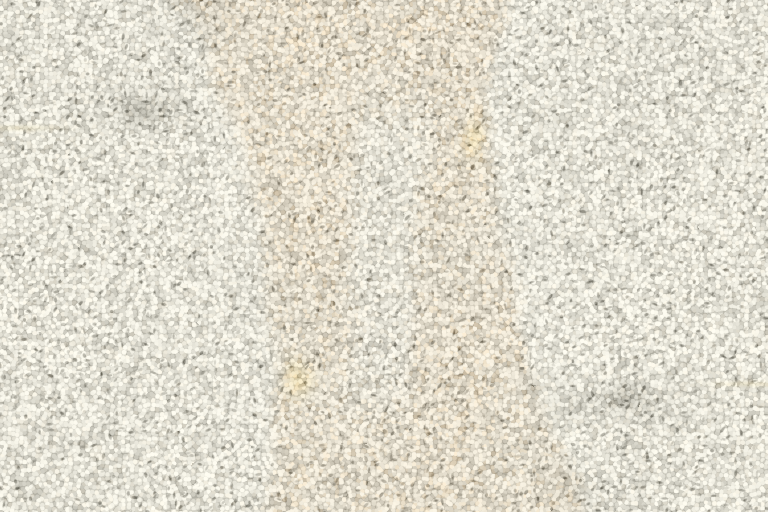
Reproduce this texture procedurally as a Shadertoy shader.

```glsl
// Pale weathered stone: fine packed grains with small dark slanted flecks,
// tinted by soft beige bands, ochre spots and two grey smudges. Grains are a
// soft Voronoi pattern; the stains repeat under a half turn about the centre.

const float GRAINS = 125.0;   // grain cells per canvas height
const float FLECKS = 62.0;    // fleck cells per canvas height

vec3 hash3(vec2 cell, float seed) {
    vec3 q = fract(vec3(cell.xyx + seed) * vec3(0.1031, 0.1030, 0.0973));
    q += dot(q, q.yxz + 33.33);
    return fract((q.xxy + q.yzz) * q.zyx);
}

float valueNoise(vec2 p, float seed) {
    vec2 i = floor(p), f = fract(p);
    f = f * f * (3.0 - 2.0 * f);
    float low = mix(hash3(i, seed).x, hash3(i + vec2(1, 0), seed).x, f.x);
    float high = mix(hash3(i + vec2(0, 1), seed).x, hash3(i + 1.0, seed).x, f.x);
    return mix(low, high, f.y);
}

float fractalNoise(vec2 p, float seed) {
    float sum = 0.0, gain = 0.5;
    for (int k = 0; k < 4; k++) {
        sum += gain * valueNoise(p, seed + float(k) * 17.0);
        p = p * 2.03 + 5.7;
        gain *= 0.5;
    }
    return sum / 0.9375;
}

// x: blended grain shade, y: grain warmth, z: depth of the gap between grains
vec3 grains(vec2 p, float softness) {
    vec2 cell = floor(p);
    vec3 sum = vec3(0.0);
    for (int j = -1; j <= 1; j++)
    for (int i = -1; i <= 1; i++) {
        vec2 id = cell + vec2(i, j);
        vec2 d = id + 0.1 + 0.8 * hash3(id, 3.0).xy - p;
        vec3 rnd = hash3(id, 71.0);
        sum += exp(-softness * dot(d, d)) * vec3(pow(rnd.x, 1.7), rnd.y, 1.0);
    }
    float reach = -log(sum.z + 1e-6) / softness;
    return vec3(sum.xy / sum.z, smoothstep(0.14, 0.5, reach));
}

// Darkness of scattered elongated flecks; density is the chance per cell
float flecks(vec2 p, float density, float blur) {
    vec2 cell = floor(p);
    float dark = 0.0;
    for (int j = -1; j <= 1; j++)
    for (int i = -1; i <= 1; i++) {
        vec2 id = cell + vec2(i, j);
        vec3 place = hash3(id, 131.0), look = hash3(id, 211.0);
        float angle = 0.75 + 2.4 * (place.z - 0.5);
        vec2 axis = vec2(cos(angle), sin(angle));
        vec2 d = p - id - place.xy;
        d = vec2(dot(d, axis), dot(d, vec2(-axis.y, axis.x)));
        vec2 radius = vec2(mix(0.2, 0.38, look.y), mix(0.12, 0.19, look.z));
        float edge = (length(d / radius) - 1.0) * radius.y;
        float shape = 1.0 - smoothstep(-blur, blur, edge);
        float strength = mix(0.35, 1.0, fract(look.x * 37.0));
        dark = max(dark, shape * strength * step(look.x, density));
    }
    return dark;
}

float spot(vec2 p, vec2 centre, vec2 radius) {
    vec2 d = (p - centre) / radius;
    return exp(-dot(d, d));
}

// The same spot at a place and at its half-turn image
float twinSpot(vec2 p, vec2 centre, vec2 radius) {
    return spot(p, centre, radius) + spot(-p, centre, radius);
}

float leftEdge(float y) {
    return -0.232 - 0.166 * y - 0.332 * y * y;
}

// Broad beige stain with a pale strip down its middle
float beigeBand(vec2 p) {
    float inside = smoothstep(-0.025, 0.025, p.x - leftEdge(p.y))
                 * smoothstep(-0.025, 0.025, -p.x - leftEdge(-p.y));
    float strip = (1.0 - smoothstep(0.035, 0.1, abs(p.x - 0.06 * p.y)))
                * (1.0 - smoothstep(0.2, 0.4, abs(p.y)));
    return inside * (1.0 - 0.85 * strip);
}

void mainImage(out vec4 fragColor, in vec2 fragCoord) {
    vec2 p = (fragCoord - 0.5 * iResolution.xy) / iResolution.y;
    float pixel = 1.0 / iResolution.y;

    // Stains, with ragged outlines
    vec2 wobble = vec2(fractalNoise(p * 9.0, 5.0), fractalNoise(p * 9.0, 9.0)) - 0.5;
    vec2 q = p + 0.07 * wobble;
    float cloud = fractalNoise(p * 7.0, 41.0) - 0.5;
    float beige = beigeBand(q) * (0.9 + 0.8 * cloud);
    float smudge = twinSpot(q, vec2(-0.475, 0.27), vec2(0.035, 0.025))
                 + 0.4 * twinSpot(q, vec2(-0.46, 0.285), vec2(0.11, 0.045))
                 + 0.35 * twinSpot(q, vec2(-0.37, 0.48), vec2(0.06, 0.05));
    float ochre = twinSpot(q, vec2(0.17, 0.235), vec2(0.025, 0.04))
                + 0.5 * twinSpot(p, vec2(-0.71, 0.25), vec2(0.07, 0.006));

    // Grain shade and flecks
    vec3 grain = grains(p * GRAINS, 15.0);
    float density = 0.4 + 0.5 * cloud + 0.3 * smudge;
    float blur = max(0.07, 0.8 * pixel * FLECKS);
    float fleck = flecks(p * FLECKS, density, blur);
    float tone = 0.995 - 0.21 * grain.x - 0.11 * grain.z - 0.3 * fleck;
    tone -= 0.018 * beige + 0.12 * smudge - 0.03 * cloud;

    // Cream stone, warmed by the stains and by single tan grains
    vec3 colour = vec3(tone) + vec3(0.0, -0.008, -0.053);
    float tan_ = smoothstep(0.6, 0.95, grain.y) * (0.3 + 0.7 * beige);
    colour += beige * vec3(0.006, -0.012, -0.03);
    colour += tan_ * vec3(0.0, -0.025, -0.055);
    colour += ochre * vec3(0.0, -0.025, -0.1);
    fragColor = vec4(clamp(colour, 0.0, 1.0), 1.0);
}
```
